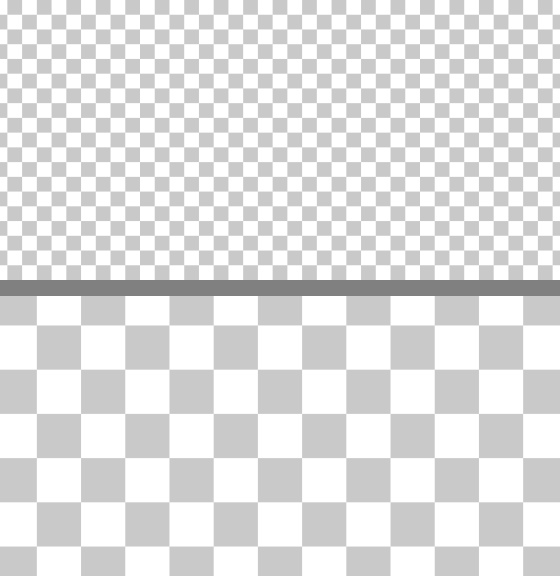
Top, the full canvas; bottom, a detail of the centre.
Give the GLSL for this pattern, as a WebGL 1 fragment shader.

```glsl
precision highp float;
// Flat grey and white checkerboard, 19 rows high, with a half column at each side.
// Each axis is a box-filtered square wave; the product of the two waves
// gives the checks, with edges smoothed over one pixel.

uniform vec2 u_resolution;

// Signed distance to the nearest cell edge: positive in even cells, negative in odd.
vec2 edgeDistance(vec2 cells) {
  return 0.5 - abs(mod(cells + 0.5, 2.0) - 1.0);
}

void main() {
  // Square cells, shifted so that the columns are centred
  float cellsPerPixel = 19.0 / u_resolution.y;
  vec2 cells = gl_FragCoord.xy * cellsPerPixel;
  cells.x -= 0.5 * u_resolution.x * cellsPerPixel - 18.5;

  // Square waves from -1 to 1, averaged over the width of a pixel
  vec2 wave = clamp(2.0 * edgeDistance(cells) / cellsPerPixel, -1.0, 1.0);
  float greyCoverage = 0.5 + 0.5 * wave.x * wave.y;

  gl_FragColor = vec4(mix(vec3(1.0), vec3(0.79), greyCoverage), 1.0);
}
```
